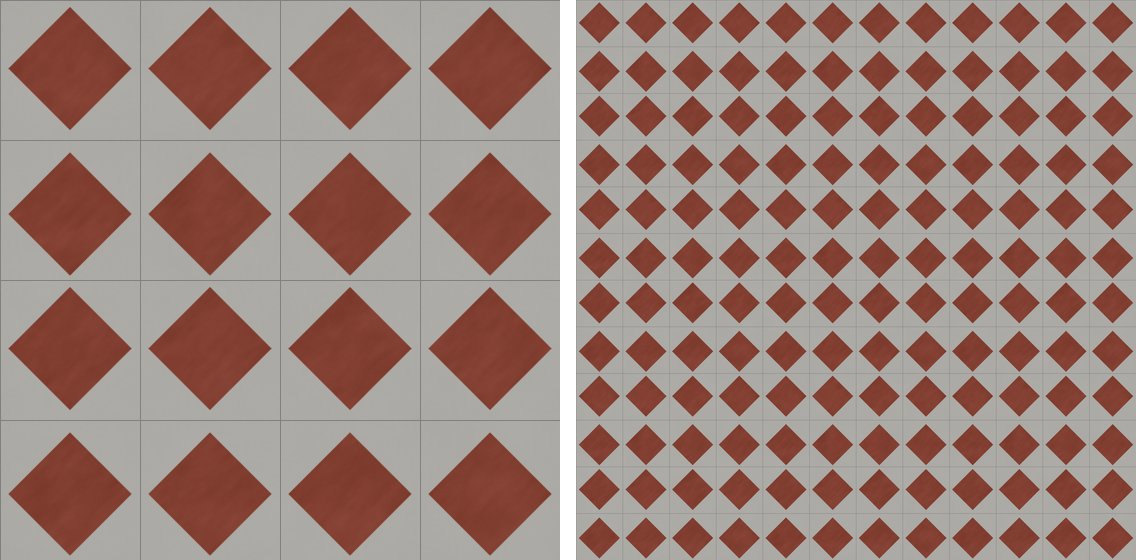
Left, the tile; right, the same tile 3 across and 3 down.
Reproduce this pattern procedurally as a Shadertoy shader.

```glsl
// Square grey cement tiles, each inlaid with a brick-red diamond, divided by hairline joints.
// Diamonds are distance functions in a repeated cell, set high or low on alternate rows;
// wrapping value noise adds diagonal trowel marks, worn rims and faint mottling.

const float TILES       = 4.0;      // repeats across and down
const float HALF_SPAN   = 0.440;    // diamond centre to corner, in tiles
const float LOW_SHIFT   = -0.0286;  // vertical offset on even rows
const float HIGH_SHIFT  = 0.0104;   // vertical offset on odd rows
const float JOINT_WIDTH = 0.0048;   // in tiles
const float RIM_WIDTH   = 0.008;    // worn border of the diamond, in tiles
const float NOISE_SPAN  = 64.0;     // lattice period of the clay noise

const vec3 GREY       = vec3(0.672, 0.668, 0.650);
const vec3 JOINT      = vec3(0.425, 0.425, 0.430);
const vec3 CLAY_DARK  = vec3(0.474, 0.216, 0.162);
const vec3 CLAY_LIGHT = vec3(0.536, 0.272, 0.216);
const vec3 CLAY_WORN  = vec3(0.570, 0.310, 0.230);

float hash(vec2 p) {
    return fract(sin(dot(p, vec2(127.1, 311.7))) * 43758.5453);
}

// Value noise whose lattice wraps after a whole number of cells
float wrapNoise(vec2 p, float period) {
    vec2 i = floor(p);
    vec2 f = fract(p);
    f = f * f * (3.0 - 2.0 * f);
    vec2 lo = mod(i, period);
    vec2 hi = mod(i + 1.0, period);
    return mix(mix(hash(lo), hash(vec2(hi.x, lo.y)), f.x),
               mix(hash(vec2(lo.x, hi.y)), hash(hi), f.x), f.y);
}

float wrapFbm(vec2 p, float period) {
    float sum = 0.0;
    float amp = 0.5;
    for (int k = 0; k < 4; k++) {
        sum += amp * wrapNoise(p, period);
        p *= 2.0;
        period *= 2.0;
        amp *= 0.5;
    }
    return sum / 0.9375;
}

// Share of a pixel covered by the strip from 0 to width, per axis
vec2 stripCoverage(vec2 p, float width, vec2 pixel) {
    vec2 overlap = min(p + 0.5 * pixel, width) - max(p - 0.5 * pixel, 0.0);
    return clamp(overlap / pixel, 0.0, 1.0);
}

float diamondDistance(vec2 p) {
    return (abs(p.x) + abs(p.y) - HALF_SPAN) * 0.70711;
}

vec3 clayColour(vec2 p, float dist, vec2 tile) {
    vec2 seed = floor(NOISE_SPAN * vec2(hash(tile + 3.0), hash(tile + 17.0)));
    vec2 diagonal = vec2(p.x + p.y, p.y - p.x);

    // Soft clouds, diagonal strokes and fine grain
    float clouds  = wrapFbm(p * 5.0 + seed, NOISE_SPAN);
    float strokes = wrapFbm(diagonal * vec2(5.0, 14.0) + seed, NOISE_SPAN);
    float grain   = wrapNoise(p * 90.0 + seed, NOISE_SPAN);
    float tone = 0.5 + 0.75 * (clouds - 0.5) + 0.65 * (strokes - 0.5)
               + 0.14 * (grain - 0.5);

    // Lighter heart, darker upper corner
    tone += 0.12 - 0.5 * dot(p, p) * 2.0 - 0.25 * p.y;
    vec3 colour = mix(CLAY_DARK, CLAY_LIGHT, clamp(tone, 0.0, 1.0));

    // Patchy wear on the right-hand rims
    float rim = smoothstep(-RIM_WIDTH, 0.0, dist) * smoothstep(0.0, 0.1, p.x);
    float patches = smoothstep(0.35, 0.7, wrapNoise(p * 11.0 + seed, NOISE_SPAN));
    return mix(colour, CLAY_WORN, 0.6 * rim * patches);
}

void mainImage(out vec4 fragColor, in vec2 fragCoord) {
    vec2 grid = TILES * fragCoord / iResolution.xy;
    vec2 pixel = TILES / iResolution.xy;
    vec2 tile = floor(grid);
    vec2 local = fract(grid);

    // Grey ground with slight mottling
    float mottle = wrapFbm(grid * 3.0, TILES * 3.0) - 0.5;
    float dust = wrapNoise(grid * 64.0, TILES * 64.0) - 0.5;
    vec3 colour = GREY + 0.014 * mottle + 0.006 * dust;

    // Inlaid diamond
    float shift = mix(LOW_SHIFT, HIGH_SHIFT, mod(tile.y, 2.0));
    vec2 p = local - vec2(0.5, 0.5 + shift);
    float dist = diamondDistance(p);
    float inside = clamp(0.5 - dist / max(pixel.x, pixel.y), 0.0, 1.0);
    colour = mix(colour, clayColour(p, dist, tile), inside);

    // Joints along the left and top of each tile, measured from the nearest seam
    vec2 fromSeam = vec2(local.x, 1.0 - local.y);
    fromSeam -= step(0.5, fromSeam);
    vec2 joint = stripCoverage(fromSeam, JOINT_WIDTH, pixel);
    colour = mix(colour, JOINT, max(joint.x, joint.y));

    fragColor = vec4(colour, 1.0);
}
```
